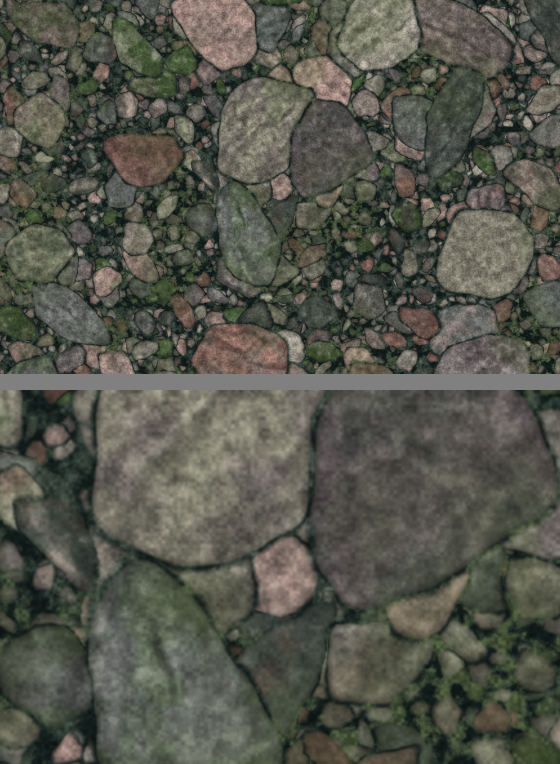
Top: the whole. Bottom: its middle third, enlarged.
Write a Shadertoy shader that draws this texture.

```glsl
const int LAYERS = 6;
const int SIDES = 7;
const float SMALLEST_CELL = 0.026;
const float CELL_GROWTH = 1.65;
const float DENSITY_SMALL = 0.78;
const float DENSITY_LARGE = 0.60;
const float EDGE = 0.0026;
const float GAP = 0.003;
const float GRAIN = 1.0;
const vec3 MATRIX_DARK = vec3(0.065, 0.105, 0.097);
const vec3 MATRIX_MID = vec3(0.215, 0.265, 0.235);
const vec3 MOSS = vec3(0.29, 0.345, 0.21);
const vec3 FLECK = vec3(0.66, 0.63, 0.60);
const vec3 ROCK[10] = vec3[10](
    vec3(0.41, 0.40, 0.37), vec3(0.58, 0.49, 0.46), vec3(0.43, 0.33, 0.30),
    vec3(0.26, 0.29, 0.27), vec3(0.57, 0.55, 0.51), vec3(0.25, 0.32, 0.20),
    vec3(0.36, 0.37, 0.36), vec3(0.47, 0.43, 0.40), vec3(0.40, 0.37, 0.37),
    vec3(0.45, 0.44, 0.39));

vec3 hash3(vec2 s) {
    vec3 h = fract(s.xyx * vec3(0.1031, 0.1030, 0.0973));
    h += dot(h, h.yxz + 33.33);
    return fract((h.xxy + h.yzz) * h.zyx);
}

float valueNoise(vec2 p) {
    vec2 i = floor(p), f = fract(p);
    f = f * f * (3.0 - 2.0 * f);
    return mix(mix(hash3(i).x, hash3(i + vec2(1, 0)).x, f.x),
               mix(hash3(i + vec2(0, 1)).x, hash3(i + vec2(1, 1)).x, f.x), f.y);
}

float fbm(vec2 p) {
    float sum = 0.0, amp = 0.5;
    for (int i = 0; i < 4; i++) {
        sum += amp * valueNoise(p);
        p = mat2(1.6, 1.2, -1.2, 1.6) * p + 17.3;
        amp *= 0.5;
    }
    return sum / 0.9375;
}

// Rounded irregular polygon; negative inside
float stoneDistance(vec2 q, float radius, vec2 seed) {
    float sum = 0.0;
    for (int k = 0; k < SIDES; k++) {
        vec3 h = hash3(seed + float(k) * 7.31);
        float angle = 6.2832 * (float(k) + 0.6 * h.x) / float(SIDES);
        float side = dot(q, vec2(cos(angle), sin(angle)));
        float x = max(side / (radius * mix(0.78, 1.15, h.y)), 0.0);
        x *= x;
        x *= x;
        sum += x * x * x;
    }
    return (pow(sum, 1.0 / 12.0) - 1.0) * radius;
}

// Nearest stone of one layer: distance, with its seed and local position
float stoneLayer(vec2 p, float cell, float density, float layer, out vec2 seed, out vec2 local) {
    vec2 g = p / cell + layer * 41.7;
    g += 0.16 * (vec2(fbm(g * 2.3), fbm(g * 2.3 + 51.0)) - 0.5);
    float best = 9.0, second = 9.0;
    seed = vec2(0);
    local = vec2(0);
    for (int j = -1; j <= 1; j++)
    for (int i = -1; i <= 1; i++) {
        vec2 id = floor(g) + vec2(i, j);
        vec2 s = id + layer * 113.0;
        vec3 place = hash3(s), form = hash3(s + 61.7);
        if (place.z > density) continue;
        vec2 q = g - id - 0.5 - 0.6 * (place.xy - 0.5);
        float a = 6.2832 * form.x;
        q = mat2(cos(a), -sin(a), sin(a), cos(a)) * q;
        float stretch = sqrt(mix(1.0, 2.3, form.y * form.y));
        float d = stoneDistance(q * vec2(1.0 / stretch, stretch), mix(0.24, 0.45, form.z), s);
        if (d < best) {
            second = best;
            best = d;
            seed = s;
            local = q * cell;
        } else {
            second = min(second, d);
        }
    }
    return max(best * cell, 0.5 * (best - second) * cell + GAP);
}

// Mineral mottling, foliation bands and pale flecks
vec3 stoneColor(vec2 p, vec2 q, vec2 seed, float grain, float fine) {
    vec3 h = hash3(seed + 23.9), v = hash3(seed + 87.1);
    vec3 base = ROCK[int(h.x * 9.99)], other = ROCK[int(h.y * 9.99)];
    float blotch = smoothstep(0.42, 0.68, fbm(p * 22.0 + seed));
    vec3 col = mix(base, other, 0.5 * blotch) * mix(0.86, 1.10, v.x);
    float band = valueNoise(vec2(q.x * 14.0, q.y * 85.0 + 2.5 * fbm(q * 30.0)) + seed);
    col *= 1.0 + step(0.6, h.z) * 0.45 * (band - 0.5);
    col *= 1.0 + GRAIN * (0.75 * (grain - 0.5) + 0.26 * (fine - 0.5));
    return mix(col, FLECK, 0.35 * v.y * smoothstep(0.60, 0.82, grain));
}

void mainImage(out vec4 fragColor, in vec2 fragCoord) {
    vec2 p = fragCoord / iResolution.y;
    float grain = fbm(p * 75.0), fine = valueNoise(p * 290.0);
    float mossArea = smoothstep(0.46, 0.70, fbm(p * 6.0 + 9.4));

    // Dark green groundmass
    vec3 ground = mix(MATRIX_DARK, MATRIX_MID, smoothstep(0.32, 0.76, grain));
    ground = mix(ground, MOSS, 0.75 * mossArea * smoothstep(0.38, 0.66, grain));
    ground *= 1.0 + 0.55 * GRAIN * (fine - 0.5);
    vec3 col = ground;

    // Stones, from gravel up to cobbles
    float cell = SMALLEST_CELL;
    for (int n = 0; n < LAYERS; n++) {
        float size = float(n) / float(LAYERS - 1);
        vec2 seed, local;
        float d = stoneLayer(p, cell, mix(DENSITY_SMALL, DENSITY_LARGE, size), float(n), seed, local);
        d += 0.003 * (grain - 0.5);
        vec3 stone = stoneColor(p, local, seed, grain, fine);
        stone = mix(stone, MOSS * (0.6 + 0.8 * grain), 0.35 * mossArea);
        stone *= mix(0.80, 1.0, smoothstep(0.0, 0.008, -d));
        col = mix(ground, col, smoothstep(0.0, 0.003 + 0.025 * cell, d));
        col = mix(stone, col, smoothstep(-EDGE, EDGE, d));
        cell *= CELL_GROWTH;
    }
    fragColor = vec4(clamp(col, 0.0, 1.0), 1.0);
}
```
